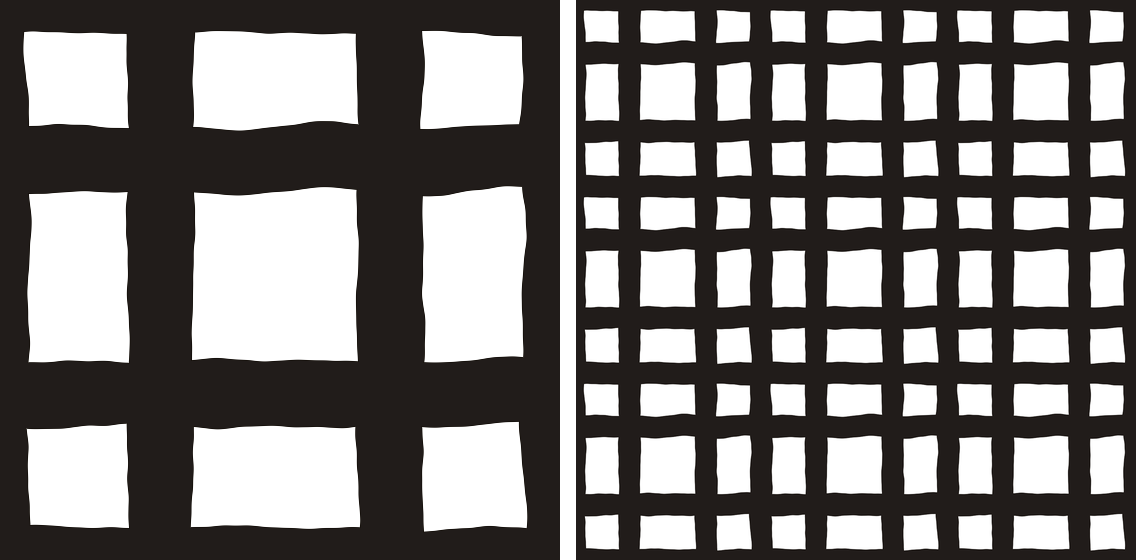
Left, the tile; right, the same tile 3 across and 3 down.
A Shadertoy shader for this pattern:

```glsl
const vec3 INK = vec3(0.13, 0.11, 0.10);
const vec3 RIM = vec3(0.06, 0.04, 0.02);
const vec3 PAPER = vec3(1.0);

// Bar centres across and up, in canvas units
const vec3 BAR_X = vec3(-0.0085, 0.2865, 0.6966);
const vec3 BAR_Y = vec3(-0.0007, 0.2975, 0.716);
const float HALF_WIDTH = 0.0585;

const float WOBBLE = 0.021;
const float WOBBLE_CELLS = 6.0;
const float NICK = 0.0035;
const float NICK_CELLS = 22.0;
const float RIM_WIDTH = 0.0013;

// Random slope from -1 to 1
float slope(float cell, float seed) {
    vec2 p = fract(vec2(cell, seed) * vec2(0.1031, 0.1137) + 0.317);
    p += dot(p, p.yx + 33.33);
    return 2.0 * fract((p.x + p.y) * p.x * 7.31) - 1.0;
}

// Gradient noise along a line, wrapping over a whole number of cells
float wrapNoise(float t, float cells, float seed) {
    t *= cells;
    float i = floor(t);
    float f = t - i;
    float a = slope(mod(i, cells), seed) * f;
    float b = slope(mod(i + 1.0, cells), seed) * (f - 1.0);
    float blend = f * f * f * (f * (f * 6.0 - 15.0) + 10.0);
    return mix(a, b, blend);
}

// Signed distance to three rough bars: each side has its own wobble
float barDistance(float across, float along, vec3 centres, float seed) {
    float d = 1.0;
    for (int i = 0; i < 3; i++) {
        float offset = fract(across - centres[i] + 0.5) - 0.5;
        float edgeSeed = seed + float(i) * 2.0 + step(0.0, offset);
        float rough = WOBBLE * wrapNoise(along, WOBBLE_CELLS, edgeSeed)
                    + NICK * wrapNoise(along, NICK_CELLS, edgeSeed + 29.0);
        d = min(d, abs(offset) - HALF_WIDTH + rough);
    }
    return d;
}

void mainImage(out vec4 fragColor, in vec2 fragCoord) {
    vec2 uv = fragCoord / iResolution.xy;
    float soft = 0.6 / min(iResolution.x, iResolution.y);

    // Crossing bars
    float d = min(barDistance(uv.x, uv.y, BAR_X, 3.0),
                  barDistance(uv.y, uv.x, BAR_Y, 13.0));

    // Darker rim inside the ink, then the paper openings
    vec3 color = mix(INK, RIM, smoothstep(-soft, soft, d + RIM_WIDTH));
    color = mix(color, PAPER, smoothstep(-soft, soft, d));
    fragColor = vec4(color, 1.0);
}
```
